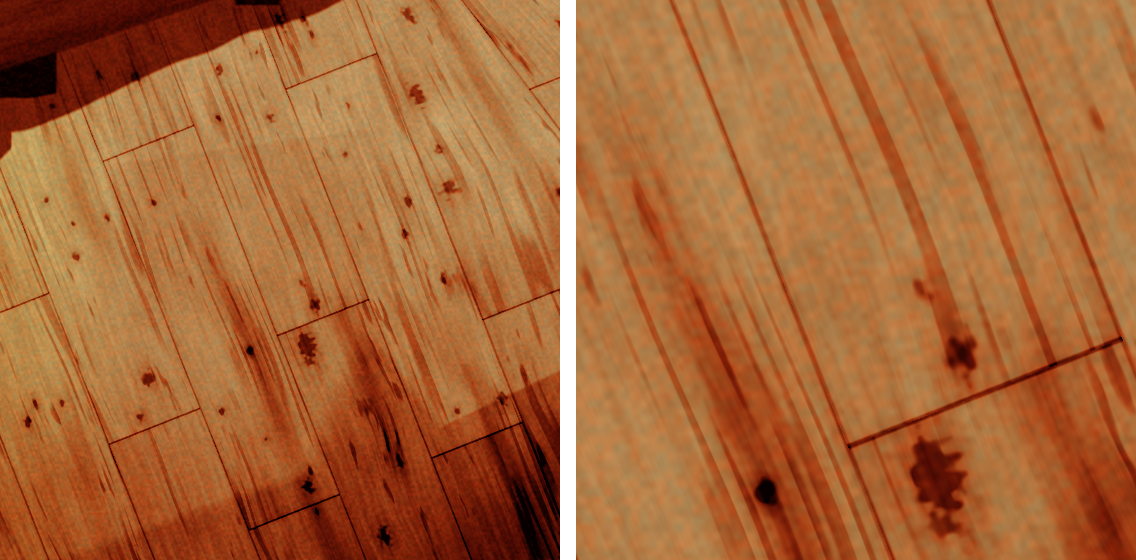
Left, the full canvas; right, a detail of the centre.
This texture is drawn by a three.js fragment shader. Its source:

```glsl
// Slanted wooden floor planks in low sunlight, with furniture and window shadows.
// A rotated, staggered plank grid carries hashed grain, stains and knots; all of
// it adds up to one tone value, which a colour ramp turns into wood.
varying vec2 vUv;

float hash(vec2 p) {
  vec3 h = fract(vec3(p.xyx) * 0.1031);
  h += dot(h, h.yzx + 33.33);
  return fract((h.x + h.y) * h.z);
}

float noise(vec2 p) {
  vec2 i = floor(p), f = fract(p);
  f = f * f * (3.0 - 2.0 * f);
  return mix(mix(hash(i), hash(i + vec2(1, 0)), f.x),
             mix(hash(i + vec2(0, 1)), hash(i + vec2(1, 1)), f.x), f.y);
}

float fbm(vec2 p) {
  return 0.55 * noise(p) + 0.3 * noise(p * 2.1 + 7.3) + 0.15 * noise(p * 4.3 + 3.1);
}

// Soft half plane: 1 below a line that runs from a to b rightwards (y is down)
float side(vec2 p, vec2 a, vec2 b, float soft) {
  vec2 d = normalize(b - a), q = p - a;
  return smoothstep(-soft, soft, d.x * q.y - d.y * q.x);
}

// Stagger of the butt joints, in plank lengths
float stagger(float k) {
  return k < -1.5 ? 0.733 : k < -0.5 ? 0.143 : k < 0.5 ? 0.474 : k < 1.5 ? 0.044
       : k < 2.5 ? 0.474 : k < 3.5 ? 0.197 : 0.70;
}

vec3 woodRamp(float t) {
  vec3 c = mix(vec3(0.03, 0.0, 0.0), vec3(0.31, 0.04, 0.01), clamp(t, 0.0, 1.0));
  c = mix(c, vec3(0.50, 0.13, 0.03), clamp(t - 1.0, 0.0, 1.0));
  c = mix(c, vec3(0.65, 0.28, 0.10), clamp(t - 2.0, 0.0, 1.0));
  c = mix(c, vec3(0.69, 0.44, 0.23), clamp(t - 3.0, 0.0, 1.0));
  c = mix(c, vec3(0.73, 0.56, 0.35), clamp(t - 4.0, 0.0, 1.0));
  return mix(c, vec3(0.82, 0.68, 0.46), clamp(t - 5.0, 0.0, 1.0));
}

// Dark knots scattered over one plank; q is the place within it, in canvas units
float knots(vec2 q, vec2 id) {
  float dark = 0.0;
  for (int i = 0; i < 7; i++) {
    vec2 seed = id * 17.0 + float(i) * vec2(5.3, 9.7) + 60.0;
    vec2 d = q - vec2(0.1755, 0.708) * vec2(0.1 + 0.8 * hash(seed), hash(seed + 2.7));
    float size = mix(0.004, 0.013, pow(hash(seed + 8.1), 3.0));
    d.y *= mix(0.35, 0.9, hash(seed + 4.4));
    float r = length(d) / size + 1.1 * (noise(q * 170.0 + seed) - 0.5);
    dark += (1.0 - smoothstep(0.3, 1.3, r)) + 0.22 * (1.0 - smoothstep(0.8, 3.2, r));
  }
  return min(dark, 1.2);
}

void main() {
  vec2 p = vec2(vUv.x, 1.0 - vUv.y);

  // Plank grid: across and along the boards, fanning out at the right
  float along = dot(p, vec2(0.367, 0.930));
  float s = dot(p, vec2(0.930, -0.367)) / 0.1755 - 0.371;
  if (s > 3.0) s = 3.0 + (s - 3.0) / (1.0 + 1.9 * min(p.y, 0.3));
  float column = floor(s);
  float j = along / 0.708 - stagger(column);
  vec2 id = vec2(column, floor(j));
  vec2 cell = vec2(fract(s), fract(j));
  vec2 q = cell * vec2(0.1755, 0.708);
  vec2 g = q + 3.0 * vec2(hash(id + 31.0), hash(id + 47.0));

  // Sunlight, fading down the floor
  float tone = 4.95 - 0.8 * smoothstep(0.25, 0.65, p.y) - 1.0 * smoothstep(0.65, 1.0, p.y);
  tone += 0.45 * (1.0 - smoothstep(0.0, 0.32, p.x)) * smoothstep(0.2, 0.4, p.y)
        * (1.0 - smoothstep(0.6, 0.85, p.y));
  tone -= 0.8 * smoothstep(1.6, 1.98, p.x + p.y);
  tone += 0.3 * (hash(id + 12.0) - 0.5);

  // Grain: fine fibres, bold grooves in places, broad blotches
  float bent = g.x + 0.014 * noise(g * vec2(14.0, 6.0));
  float fibre = fbm(vec2(bent * 170.0, g.y * 9.0));
  float groove = smoothstep(0.54, 0.82, noise(vec2(bent * 190.0, g.y * 8.0)));
  float bold = smoothstep(0.42, 0.75, noise(g * vec2(20.0, 4.5) + 11.0));
  tone += 1.0 * (fibre - 0.5) - groove * (0.12 + 1.0 * bold);
  tone += 1.1 * (fbm(g * vec2(13.0, 7.0)) - 0.5);
  float scar = smoothstep(0.68, 0.82, fbm(vec2(bent * 75.0, g.y * 13.0)));
  tone -= 1.4 * scar * smoothstep(0.35, 0.65, noise(g * vec2(10.0, 5.0) + 5.0));

  // Long stain down each board, then knots
  float stain = exp(-pow((cell.x - 0.68 - 0.1 * (noise(g * 9.0) - 0.5)) / 0.11, 2.0));
  tone -= 1.1 * stain * smoothstep(0.25, 0.7, noise(vec2(id.x * 7.0 + 40.0, along * 5.0)));
  tone -= 2.3 * knots(q, id);

  // Seams and butt joints
  vec2 gap = (0.5 - abs(cell - 0.5)) * vec2(0.1755, 0.708);
  float worn = 0.55 + 0.45 * noise(vec2(column * 9.0 + 50.0, along * 22.0));
  tone -= 1.7 * worn * (1.0 - smoothstep(0.0005, 0.0026, gap.x));
  tone -= 2.0 * (1.0 - smoothstep(0.0005, 0.0026, gap.y));
  tone -= 0.25 * (1.0 - smoothstep(0.0, 0.010, min(gap.x, gap.y)));

  // Faint window reflection and the shade at the lower right
  float haze = side(p, vec2(0.19, 0.295), vec2(0.65, 0.232), 0.004)
             * side(p, vec2(0.27, 0.60), vec2(0.19, 0.295), 0.012);
  tone -= 0.32 * haze * (1.0 - smoothstep(0.62, 0.72, p.x)) * (1.0 - smoothstep(0.35, 0.65, p.y));
  float shade = max(side(p, vec2(0.788, 0.762), vec2(1.0, 0.662), 0.004),
                    side(p, vec2(0.70, 0.65), vec2(0.788, 0.762), 0.012));
  shade *= max(side(p, vec2(0.585, 0.76), vec2(0.66, 0.57), 0.03),
               side(p, vec2(0.26, 0.945), vec2(0.50, 0.86), 0.012));
  tone -= shade * mix(0.5, 1.15, p.x);

  // Furniture shadow with a wavering edge, panel and black gaps at the upper left
  vec2 w = p + vec2(0.0, 0.022 * (noise(vec2(p.x * 16.0, 3.0)) - 0.5));
  float shadow = side(w, vec2(0.60, 0.0), vec2(0.026, 0.237), 0.004);
  shadow = max(shadow, (1.0 - smoothstep(0.018, 0.023, p.x)) * (1.0 - smoothstep(0.28, 0.29, p.y + p.x)));
  tone = mix(tone, 1.55 + 0.4 * (tone - 4.8), shadow);
  float panel = side(p, vec2(0.44, -0.02), vec2(0.0, 0.13), 0.003);
  float sheen = p.y + 0.34 * p.x;
  tone = mix(tone, 0.75 + 0.5 * smoothstep(0.13, 0.06, sheen) * 1.0
           + 0.5 * (noise(vec2(p.x * 12.0, sheen * 110.0)) - 0.5), panel);
  float black = smoothstep(0.122, 0.130, sheen) * (1.0 - smoothstep(0.178, 0.184, w.y + 0.2 * p.x))
              * (1.0 - smoothstep(0.098, 0.104, p.x));
  black = max(black, (1.0 - smoothstep(0.006, 0.012, p.y)) * (1.0 - smoothstep(0.035, 0.045, abs(p.x - 0.46))));
  tone = mix(tone, 0.05, black);

  // Colour, with fine reddish speckle and a yellow cast at the left
  float speckle = noise(p * 230.0) - 0.5;
  vec3 color = woodRamp(tone + 0.45 * speckle);
  color *= 1.0 + vec3(0.16, 0.0, -0.10) * (noise(p * 190.0 + 70.0) - 0.5);
  color *= mix(vec3(1.0), vec3(1.02, 1.07, 0.98), (1.0 - smoothstep(0.0, 0.3, p.x)) * (1.0 - shadow));
  gl_FragColor = vec4(color, 1.0);
}
```
